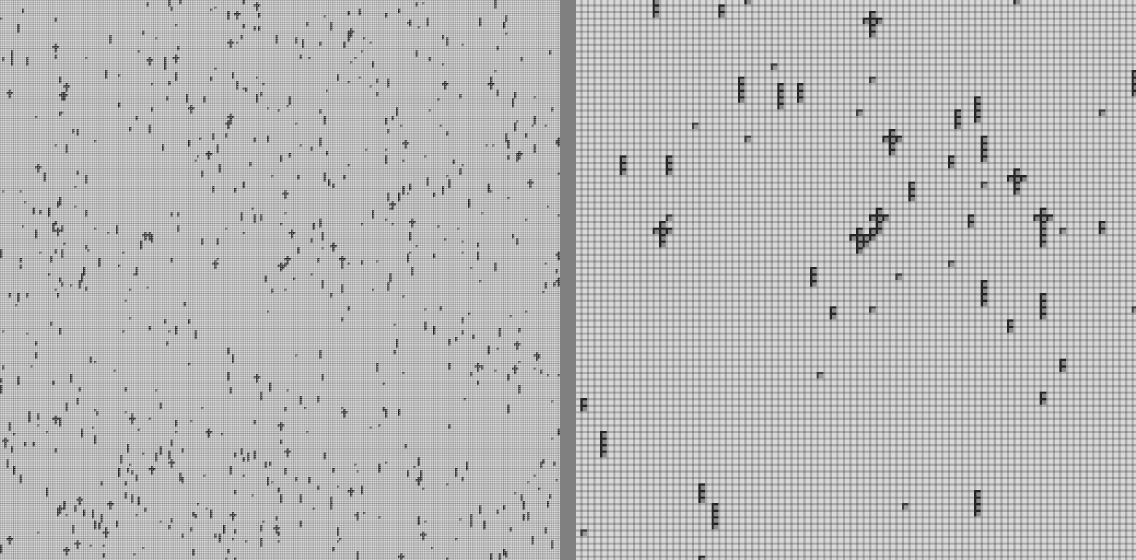
Left: the whole. Right: its middle third, enlarged.
Give the GLSL for this pattern, as a WebGL 2 fragment shader.

```glsl
#version 300 es
precision highp float;
precision highp int;

uniform vec2 u_resolution;
out vec4 fragColor;

// Mesh
const float CELLS = 256.0;           // cells across the canvas
const float LINE_WIDTH = 1.0 / 3.0;  // in cells
const float LINE_DEPTH = 0.212;      // darkening by each mesh line
const vec3 PAPER = vec3(0.85);

// Marks
const float MARK_DENSITY = 0.0102;   // mean chance that a cell starts a mark
const float CLUSTER_SIZE = 42.0;     // cells
const float CLUSTER_GAIN = 1.8;
const float CLUSTER_MIN = 0.3;
const float CLUSTER_MAX = 2.2;
const float SINGLE_SHARE = 0.32;     // cumulative shares of mark kinds
const float PAIR_SHARE = 0.53;
const float TRIPLE_SHARE = 0.67;
const float BAR_SHARE = 0.90;        // the rest are crosses
const float SINGLE_STRENGTH = 0.8;
const int MAX_HEIGHT = 4;            // cells
const int ARM_ROW = 2;
const vec3 STROKE = vec3(0.14);
const vec3 FILL = vec3(0.55);

const int SAMPLES = 3;               // per pixel side

// Two independent random values per cell
vec2 hash2(ivec2 cell) {
  uvec2 v = uvec2(cell + 4096) * 1664525u + 1013904223u;
  v.x += v.y * 1664525u;
  v.y += v.x * 1664525u;
  v ^= v >> 16u;
  v.x += v.y * 1664525u;
  v.y += v.x * 1664525u;
  v ^= v >> 16u;
  return vec2(v >> 8u) / 16777216.0;
}

float gradientDot(ivec2 node, vec2 offset) {
  return dot(hash2(node + 2048) * 2.0 - 1.0, offset);
}

float gradientNoise(vec2 p) {
  ivec2 node = ivec2(floor(p));
  vec2 f = fract(p);
  vec2 blend = f * f * (3.0 - 2.0 * f);
  float low = mix(gradientDot(node, f),
                  gradientDot(node + ivec2(1, 0), f - vec2(1, 0)), blend.x);
  float high = mix(gradientDot(node + ivec2(0, 1), f - vec2(0, 1)),
                   gradientDot(node + 1, f - 1.0), blend.x);
  return mix(low, high, blend.y);
}

// Chance that a mark starts here: denser and sparser regions
float density(ivec2 cell) {
  float swell = 1.0 + CLUSTER_GAIN * gradientNoise(vec2(cell) / CLUSTER_SIZE);
  return MARK_DENSITY * clamp(swell, CLUSTER_MIN, CLUSTER_MAX);
}

int markHeight(float kind) {
  if (kind < SINGLE_SHARE) return 1;
  if (kind < PAIR_SHARE) return 2;
  return kind < TRIPLE_SHARE ? 3 : MAX_HEIGHT;
}

// Ink strength of a cell, from every nearby seed whose mark may reach it
float markInk(ivec2 cell) {
  float ink = 0.0;
  for (int dy = 0; dy < MAX_HEIGHT; dy++) {
    for (int dx = -1; dx <= 1; dx++) {
      ivec2 origin = cell - ivec2(dx, dy);
      vec2 seed = hash2(origin);
      if (seed.x >= MARK_DENSITY * CLUSTER_MAX) continue;
      if (seed.x >= density(origin)) continue;
      int height = markHeight(seed.y);
      bool stem = dx == 0 && dy < height;
      bool arm = seed.y > BAR_SHARE && dy == ARM_ROW;
      if (stem || arm) ink = max(ink, height == 1 ? SINGLE_STRENGTH : 1.0);
    }
  }
  return ink;
}

vec3 shade(vec2 p) {
  vec2 local = fract(p);
  // Lines run along the left and top side of each cell
  vec2 line = step(vec2(local.x, 1.0 - local.y), vec2(LINE_WIDTH));
  vec2 dimming = 1.0 - LINE_DEPTH * line;
  vec3 mesh = PAPER * dimming.x * dimming.y;
  vec3 mark = mix(FILL, STROKE, max(line.x, line.y));
  return mix(mesh, mark, markInk(ivec2(floor(p))));
}

void main() {
  float cellsPerPixel = CELLS / min(u_resolution.x, u_resolution.y);
  vec2 corner = gl_FragCoord.xy - 0.5;

  // Supersampling smooths all edges
  vec3 color = vec3(0.0);
  for (int j = 0; j < SAMPLES; j++) {
    for (int i = 0; i < SAMPLES; i++) {
      vec2 offset = (vec2(i, j) + 0.5) / float(SAMPLES);
      color += shade((corner + offset) * cellsPerPixel);
    }
  }
  fragColor = vec4(color / float(SAMPLES * SAMPLES), 1.0);
}
```
